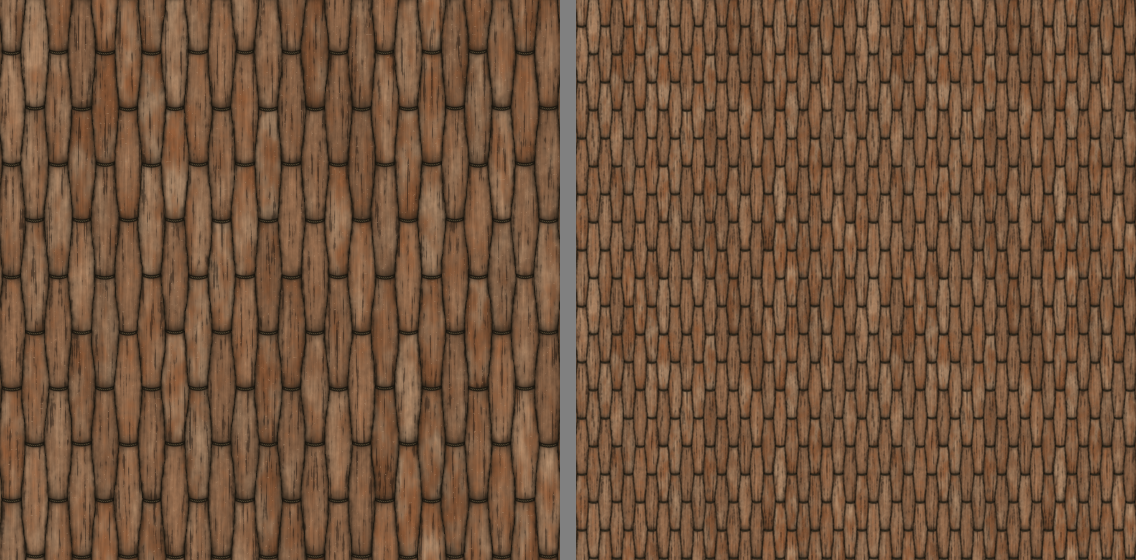
Left: one tile. Right: repeated 2 by 2.
This texture is drawn by a WebGL 1 fragment shader. Its source:

```glsl
precision highp float;

// Woven wall of barrel-shaped wooden slats: 24 columns of 5, every other column
// shifted by half a slat. Wavy column borders make the bulges interlock; corded
// joints, dark crevices, grain and stains come from wrapping gradient noise.

uniform vec2 u_resolution;

const vec2 REPEATS = vec2(24.0, 5.0);   // slats across and down
const float JOINT_Y = 0.544;            // height of the joint in an even column
const float BULGE = 0.088;              // border swing, in column widths
const float WOBBLE = 0.05;              // irregularity of the borders
const float SAG = 0.02;                 // droop of a joint, in slat lengths
const float JOINT_JITTER = 0.012;
const float CREVICE_WIDTH = 0.068;      // falloff, in column widths
const float SHADOW_ABOVE = 0.042;       // falloff, in slat lengths
const float SHADOW_BELOW = 0.022;
const float CORD_RADIUS = 0.0065;       // in slat lengths
const float CORD_TWISTS = 9.0;

const vec3 WOOD = vec3(0.525, 0.382, 0.275);
const vec3 PALE = vec3(0.615, 0.495, 0.385);
const vec3 RUST = vec3(0.485, 0.300, 0.180);
const vec3 CREVICE = vec3(0.115, 0.095, 0.065);
const vec3 CORD = vec3(0.310, 0.265, 0.185);
const float TAU = 6.2831853;

vec3 hash3(vec2 p) {
  vec3 q = fract(p.xyx * vec3(0.1031, 0.1030, 0.0973));
  q += dot(q, q.yxz + 33.33);
  return fract((q.xxy + q.yzz) * q.zyx);
}

float cornerSlope(vec2 cell, vec2 offset, vec2 period) {
  float angle = TAU * hash3(mod(cell, period) + 0.5).x;
  return dot(vec2(cos(angle), sin(angle)), offset);
}

// Gradient noise, about -0.7 to 0.7, repeating after period
float noise(vec2 p, vec2 period) {
  vec2 i = floor(p), f = p - i;
  vec2 w = f * f * f * (f * (f * 6.0 - 15.0) + 10.0);
  vec2 e = vec2(1.0, 0.0);
  return mix(
    mix(cornerSlope(i, f, period), cornerSlope(i + e, f - e, period), w.x),
    mix(cornerSlope(i + e.yx, f - e.yx, period), cornerSlope(i + 1.0, f - 1.0, period), w.x), w.y);
}

// Three octaves over the unit tile; shift is a fraction of the tile
float fbm(vec2 uv, vec2 frequency, vec2 shift) {
  float sum = 0.0, gain = 1.0;
  for (int octave = 0; octave < 3; octave++) {
    sum += gain * noise((uv + shift) * frequency, frequency);
    frequency *= 2.0;
    gain *= 0.55;
  }
  return sum;
}

// Horizontal position of the border left of column k
float border(float k, float y) {
  float swing = BULGE * cos(TAU * (y - JOINT_Y)) * (1.0 - 2.0 * mod(k, 2.0));
  vec2 period = vec2(REPEATS.x, REPEATS.y * 4.0);
  return k + swing + WOBBLE * noise(vec2(k + 0.5, y * 4.0), period);
}

void main() {
  vec2 uv = gl_FragCoord.xy / u_resolution;
  vec2 pos = uv * REPEATS;
  float pixel = REPEATS.y / u_resolution.y;

  // Column and position across it
  float nearest = floor(pos.x + 0.5);
  float column = pos.x < border(nearest, pos.y) ? nearest - 1.0 : nearest;
  float left = border(column, pos.y), right = border(column + 1.0, pos.y);
  float side = (2.0 * pos.x - left - right) / (right - left);
  float edge = min(pos.x - left, right - pos.x);

  // Joint and slat
  float along = pos.y - JOINT_Y - 0.5 * mod(column, 2.0);
  float joint = floor(along + 0.5);
  vec3 jointRandom = hash3(mod(vec2(column, joint), REPEATS) + 71.0);
  float toJoint = along - joint + SAG * (1.0 - side * side)
                + JOINT_JITTER * (jointRandom.x - 0.5);
  float row = toJoint < 0.0 ? joint - 1.0 : joint;
  vec3 slat = hash3(mod(vec2(column, row), REPEATS) + 13.0);

  // Wood: tint, stains, streaks and specks
  float stain = fbm(uv, vec2(30.0, 12.0), slat.xy);
  float mottle = fbm(uv, vec2(90.0, 60.0), slat.yz);
  float grain = fbm(uv, vec2(150.0, 9.0), slat.zx);
  float speck = noise(uv * 220.0, vec2(220.0));
  vec3 color = mix(WOOD, PALE, clamp(0.9 * (slat.x - 0.4) + 0.9 * stain, 0.0, 0.85));
  color = mix(color, RUST, clamp(0.7 * (slat.y - 0.45) - 0.9 * stain + 0.3 * mottle, 0.0, 0.8));
  color *= 0.95 + 0.14 * (slat.z - 0.5) + 0.19 * grain + 0.11 * mottle;
  color *= 1.0 - 0.28 * smoothstep(0.25, 0.6, -grain - 0.3 * mottle);
  color = mix(color, PALE, 0.45 * smoothstep(0.38, 0.6, speck + 0.2 * mottle));
  color *= 1.06 - 0.16 * side * side;

  // Ragged crevices between columns and shadows at the joints
  float grime = fbm(uv, vec2(48.0, 30.0), vec2(0.0));
  float ragged = max(edge + 0.035 * mottle, 0.0);
  float crevice = 0.94 * exp(-ragged / (CREVICE_WIDTH * (1.0 + 0.6 * grime)));
  float reach = (toJoint > 0.0 ? SHADOW_ABOVE : SHADOW_BELOW) * (1.0 + 0.5 * grime);
  float shadow = 0.92 * exp(-abs(toJoint) / reach);
  color = mix(color, CREVICE, 1.0 - (1.0 - crevice) * (1.0 - shadow));

  // Twisted cord lying in a dark groove
  float groove = 1.0 - smoothstep(CORD_RADIUS, 2.2 * CORD_RADIUS + pixel, abs(toJoint));
  float cord = 1.0 - smoothstep(0.3 * CORD_RADIUS, CORD_RADIUS + 0.5 * pixel, abs(toJoint));
  float twist = 0.8 + 0.2 * sin(TAU * (CORD_TWISTS * 0.5 * side + 40.0 * toJoint));
  color = mix(color, CREVICE * 0.8, 0.85 * groove);
  color = mix(color, CORD * twist, 0.85 * cord * smoothstep(0.02, 0.16, edge));

  gl_FragColor = vec4(color, 1.0);
}
```
